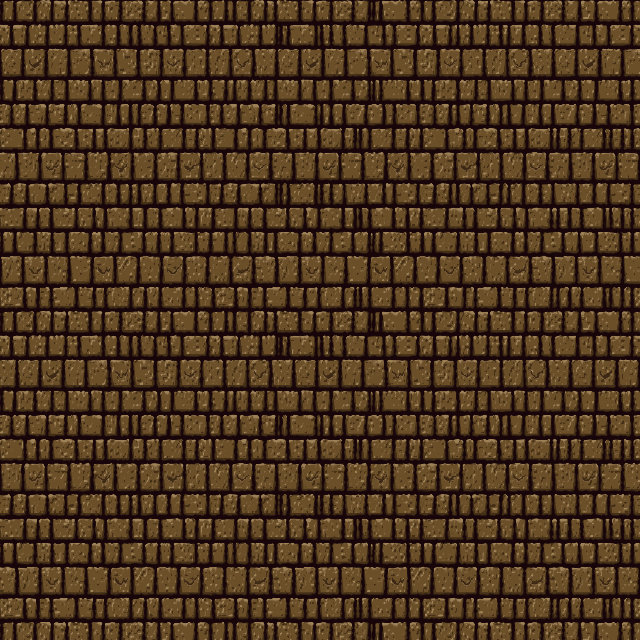
A Shadertoy shader for this texture:

```glsl
// Weathered brown stone blocks in courses: one tall course, then three short ones.

float hash(vec2 p) {
    vec3 v = fract(vec3(p.xyx) * 0.1031);
    v += dot(v, v.yzx + 33.33);
    return fract((v.x + v.y) * v.z);
}

float noise(vec2 p) {
    vec2 i = floor(p), f = fract(p);
    f = f * f * (3.0 - 2.0 * f);
    return mix(mix(hash(i), hash(i + vec2(1, 0)), f.x),
               mix(hash(i + vec2(0, 1)), hash(i + vec2(1, 1)), f.x), f.y);
}

// Left joint of a short block: a wide, medium, narrow cycle with some jitter
float joint(float column, float course) {
    float cycle = mod(column, 3.0);
    float shift = cycle < 0.5 ? 0.0 : (cycle < 1.5 ? 0.35 : 0.23);
    return column + shift + 0.26 * (hash(vec2(column + 60.0, course * 17.0 + 5.0)) - 0.5);
}

float roundBox(vec2 p, vec2 halfSize, float radius) {
    vec2 d = abs(p) - halfSize + radius;
    return length(max(d, 0.0)) + min(max(d.x, d.y), 0.0) - radius;
}

void mainImage(out vec4 fragColor, in vec2 fragCoord) {
    // Grain units: 512 across the canvas, with y running down
    vec2 uv = fragCoord / iResolution.xy;
    vec2 p = vec2(uv.x, 1.0 - uv.y) * 512.0;
    float soft = 0.5 * 512.0 / iResolution.y;

    // Courses
    float tallHeight = 24.7, shortHeight = 19.4;
    float period = tallHeight + 3.0 * shortHeight;
    float band = floor((p.y - 38.0) / period);
    float y = p.y - 38.0 - band * period;
    bool tall = y < tallHeight;
    float height = tall ? tallHeight : shortHeight;
    float layer = 0.0;
    if (!tall) {
        layer = 1.0 + floor((y - tallHeight) / shortHeight);
        y = mod(y - tallHeight, shortHeight);
    }
    float course = mod(band * 4.0 + layer, 3.0);

    // Blocks along the course
    float pitch = tall ? 18.45 : 14.1;
    float offset = tall ? 0.74 * mod(band, 2.0) : course * 0.73;
    float x = p.x / pitch - offset;
    float column = floor(x), left = column, right = column + 1.0;
    if (!tall) {
        if (x < joint(column, course)) column -= 1.0;
        else if (x >= joint(column + 1.0, course)) column += 1.0;
        left = joint(column, course);
        right = joint(column + 1.0, course);
        // Some blocks are split into a sliver and a remainder
        if (hash(vec2(column + 9.0, course + 70.0)) > 0.9) {
            float cut = mix(left, right, 0.36);
            if (x < cut) right = cut; else left = cut;
        }
    }
    vec2 halfSize = 0.5 * vec2((right - left) * pitch, height);
    vec2 q = vec2((x - 0.5 * (left + right)) * pitch, y - 0.5 * height);

    // Chipped outline and relief of the face
    vec2 seed = vec2(mod(column, 12.0) * 31.0 + 400.0, course * 53.0 + layer * 19.0 + 200.0);
    vec2 grain = q * vec2(0.6, 0.4) + seed;
    float chip = noise(q * 0.5 + seed + 90.0) - 0.5;
    float depth = -roundBox(q, halfSize - vec2(0.6, 1.0), 2.2) - 0.3 + 1.3 * chip;
    float relief = noise(grain) - noise(grain + vec2(0.45, 0.6));
    float low = smoothstep(-0.6, 1.0, q.y / halfSize.y);
    float rise = halfSize.y + q.y;

    vec3 mortar = vec3(0.09, 0.02, 0.04);
    vec3 rim = vec3(0.18, 0.11, 0.07);
    vec3 shade = vec3(0.27, 0.19, 0.09);
    vec3 face = vec3(0.42, 0.31, 0.16);
    vec3 lit = vec3(0.49, 0.38, 0.24);
    vec3 edgeLight = vec3(0.62, 0.51, 0.34);

    // Shaded rim, widest along the foot of the block
    float rimWidth = 0.25 + 0.5 * low;
    float shadeWidth = rimWidth + 0.5 + 0.9 * low + 1.2 * chip;
    vec3 stone = mix(rim, shade, smoothstep(-soft, soft, depth - rimWidth));
    float inner = smoothstep(-soft, soft, depth - max(shadeWidth, rimWidth));
    stone = mix(stone, face, inner);

    // Pits and raised flecks
    stone = mix(stone, shade, inner * smoothstep(0.31, 0.4, relief));
    stone = mix(stone, lit, inner * smoothstep(0.24, 0.32, -relief));
    stone = mix(stone, edgeLight, inner * smoothstep(0.4, 0.48, -relief));

    // V-shaped scar on every third tall block
    if (tall && mod(column, 3.0) == 1.0) {
        float fold = q.y - 3.0 + 0.9 * abs(q.x) + 3.0 * chip;
        float reach = 1.0 - smoothstep(5.0 - soft, 5.0 + soft, abs(q.x - 0.5));
        float scar = 1.0 - smoothstep(0.9 - soft, 0.9 + soft, abs(fold));
        float lip = 1.0 - smoothstep(0.4 - soft, 0.4 + soft, abs(fold - 1.5));
        stone = mix(stone, lit, lip * reach);
        stone = mix(stone, mix(rim, shade, 0.6), scar * reach);
    }

    // Broken light along the top, running down in short streaks
    float streak = noise(vec2(q.x * 0.55, q.y * 0.15) + seed + 40.0);
    float lightEnd = 1.4 + 4.5 * streak * streak;
    float top = smoothstep(-soft, soft, lightEnd - rise) * smoothstep(0.2, 0.3, streak);
    stone = mix(stone, lit, top * smoothstep(-soft, soft, depth - 0.2));
    float crest = smoothstep(-soft, soft, 0.75 * lightEnd - rise) * smoothstep(0.32, 0.42, streak);
    stone = mix(stone, edgeLight, crest * smoothstep(-soft, soft, depth - 0.2));

    fragColor = vec4(mix(mortar, stone, smoothstep(-soft, soft, depth)), 1.0);
}
```
